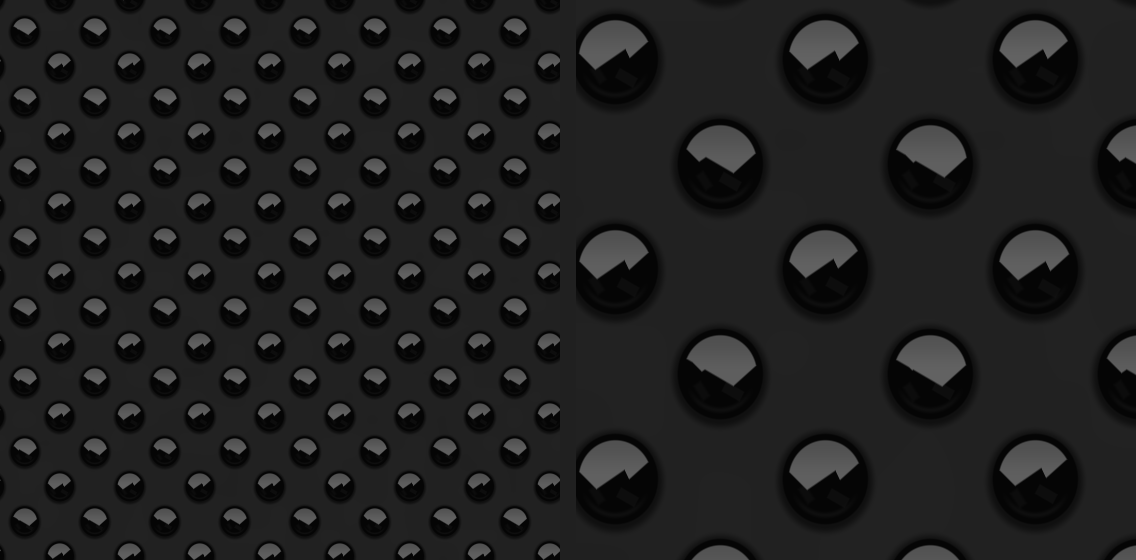
Left, the full canvas; right, a detail of the centre.
A Shadertoy shader for this pattern:

```glsl
const float REPEATS = 8.0;                  // cells per side, two studs in each
const vec2 STUD_CENTER = vec2(0.354, 0.552); // first stud within its cell
const vec2 STUD_RADIUS = vec2(0.203, 0.215);
const float SHEEN_RADIUS = 0.86;
const float SHADOW_WIDTH = 0.24;
const float JITTER = 0.10;
const float MOTTLE = 0.006;
const float MOTTLE_CELLS = 24.0;
const vec3 SHEET = vec3(0.13);
const vec3 SHADOW = vec3(0.045);
const vec3 GLOSS = vec3(0.018);
const vec3 REFLECTION = vec3(0.075);
const vec3 SHEEN_LOW = vec3(0.375);
const vec3 SHEEN_HIGH = vec3(0.315);

float hash(vec2 p) {
    return fract(sin(dot(p, vec2(127.1, 311.7))) * 43758.5453);
}

// Value noise that wraps after the given number of cells
float wrapNoise(vec2 p, float period) {
    vec2 i = floor(p), f = fract(p);
    f = f * f * (3.0 - 2.0 * f);
    vec2 a = mod(i, period), b = mod(i + 1.0, period);
    return mix(mix(hash(a), hash(vec2(b.x, a.y)), f.x),
               mix(hash(vec2(a.x, b.y)), hash(b), f.x), f.y);
}

// Fills where the signed distance is negative
float fill(float d, float blur) {
    return 1.0 - smoothstep(-blur, blur, d);
}

float box(vec2 p, vec2 halfSize) {
    vec2 d = abs(p) - halfSize;
    return length(max(d, 0.0)) + min(max(d.x, d.y), 0.0);
}

mat2 rotate(float a) {
    float c = cos(a), s = sin(a);
    return mat2(c, s, -s, c);
}

// Height of a notch with separate slopes to the left and right
float vee(float x, vec2 tip, float leftSlope, float rightSlope) {
    x -= tip.x;
    return tip.y + max(-leftSlope * x, rightSlope * x);
}

// Jagged lower border of the sheen
float horizon(float x, float kind, vec2 jitter) {
    float left = vee(x, vec2(-0.45, mix(0.06, -0.20, kind)) + jitter, 0.95, 0.65);
    float right = vee(x, vec2(0.30, mix(-0.25, 0.0, kind)) - jitter.yx,
                      mix(0.55, 2.0, kind), 0.85);
    return min(left, right);
}

vec3 studColor(vec2 p, float kind, vec2 id, float blur) {
    vec2 jitter = JITTER * (vec2(hash(id + 3.1), hash(id + 17.7)) - 0.5);
    float r = length(p);
    vec3 color = GLOSS;

    // Dim reflections in the lower half
    vec2 q = rotate(0.5) * (p - vec2(0.28, -0.38) - jitter);
    color = mix(color, REFLECTION, 0.6 * fill(box(q, vec2(0.24, 0.12)), blur));
    q = rotate(-0.6) * (p - vec2(-0.42, -0.38) + jitter);
    color = mix(color, REFLECTION, 0.5 * fill(box(q, vec2(0.10, 0.20)), 2.0 * blur));
    float rim = fill(abs(r - 0.80) - 0.05, 0.06) * smoothstep(0.2, 0.8, -p.y);
    color = mix(color, REFLECTION, 0.7 * rim);

    // Bright sheen on the upper half
    float edge = max(r - SHEEN_RADIUS, 0.75 * (horizon(p.x, kind, jitter) - p.y));
    vec3 sheen = mix(SHEEN_LOW, SHEEN_HIGH, smoothstep(0.0, 0.85, p.y));
    sheen *= 0.97 + 0.06 * hash(id + 8.3);
    return mix(color, sheen, fill(edge, blur));
}

void mainImage(out vec4 fragColor, in vec2 fragCoord) {
    vec2 uv = fragCoord / iResolution.xy;
    float pixel = REPEATS / (min(iResolution.x, iResolution.y) * STUD_RADIUS.x);
    float blur = max(0.7 * pixel, 0.025);

    // Faintly mottled sheet
    float mottle = wrapNoise(uv * MOTTLE_CELLS, MOTTLE_CELLS) - 0.5;
    vec3 color = SHEET + MOTTLE * mottle;

    // Two interleaved grids of studs
    for (int k = 0; k < 2; k++) {
        float kind = float(k);
        vec2 grid = uv * REPEATS - STUD_CENTER + 0.5 - 0.5 * kind;
        vec2 id = mod(floor(grid), REPEATS) + 40.0 * kind;
        vec2 p = (fract(grid) - 0.5) / STUD_RADIUS;

        // Contact shadow, heavier below
        float outside = length(p + vec2(0.0, 0.05)) - 1.0;
        float shade = 1.0 - smoothstep(0.0, SHADOW_WIDTH, outside);
        color = mix(color, SHADOW, 0.8 * shade);

        color = mix(color, studColor(p, kind, id, blur), fill(length(p) - 1.0, blur));
    }
    fragColor = vec4(color, 1.0);
}
```
